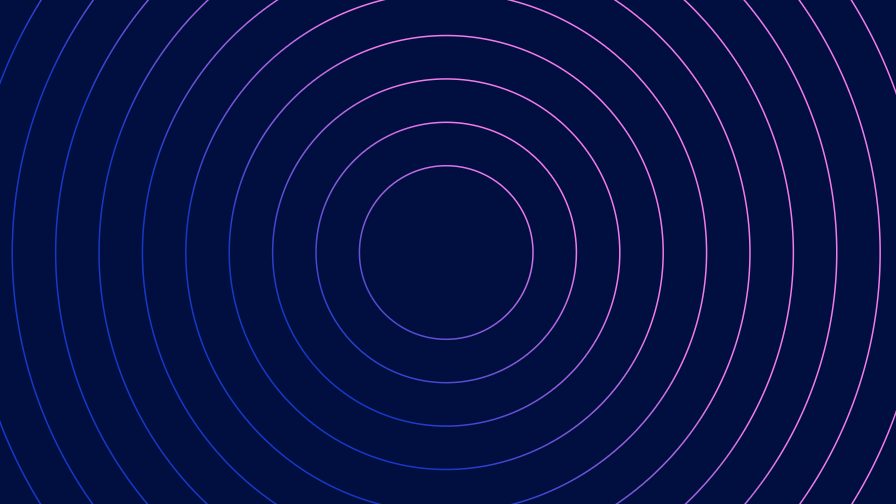
A WebGL 1 fragment shader for this background:

```glsl
precision highp float;

uniform vec2 u_resolution;

const vec3 NAVY = vec3(0.0, 0.058, 0.25);
const vec3 BLUE = vec3(0.09, 0.22, 0.78);
const vec3 PINK = vec3(0.95, 0.48, 0.92);

const vec2 CENTER = vec2(0.498, 0.499);  // fraction of the canvas
const float SPACING = 0.0861;            // ring step, in canvas heights
const float FIRST_RING = 2.0;
const float LINE_WIDTH = 0.003;

// Signed distance to the nearest ring of the concentric set
float ringDistance(float radius, float spacing, float firstRing) {
    float ring = max(floor(radius / spacing + 0.5), firstRing);
    return radius - ring * spacing;
}

// Share of a pixel covered by a line, also for lines thinner than a pixel
float lineCoverage(float dist, float width, float pixel) {
    float upper = min(dist + 0.5 * width, 0.5 * pixel);
    float lower = max(dist - 0.5 * width, -0.5 * pixel);
    return clamp((upper - lower) / pixel, 0.0, 1.0);
}

// Diagonal ramp from blue at lower left to pink at upper right
vec3 strokeColor(vec2 p, vec3 startColor, vec3 endColor) {
    float t = clamp((p.x + p.y + 0.43) / 0.69, 0.0, 1.0);
    return mix(startColor, endColor, t);
}

void main() {
    float pixel = 1.0 / u_resolution.y;
    vec2 p = (gl_FragCoord.xy - CENTER * u_resolution) * pixel;

    float dist = ringDistance(length(p), SPACING, FIRST_RING);
    float coverage = lineCoverage(dist, LINE_WIDTH, pixel);

    vec3 color = mix(NAVY, strokeColor(p, BLUE, PINK), coverage);
    gl_FragColor = vec4(color, 1.0);
}
```
